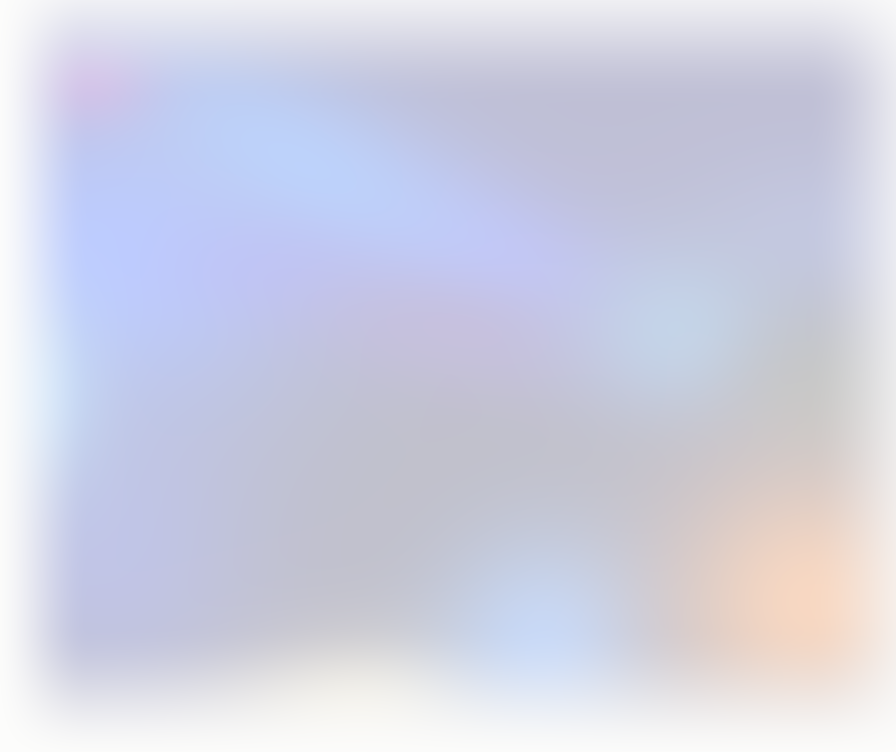
Reproduce this background procedurally as a WebGL 2 fragment shader.

```glsl
#version 300 es
precision highp float;
// Soft pastel mesh gradient: blurred colour glows on grey, fading to white at the borders.
uniform vec2 u_resolution;
out vec4 outColor;

// Gaussian falloff from an ellipse tilted by an angle in radians
float glow(vec2 p, vec2 center, vec2 radius, float tilt) {
  float c = cos(tilt), s = sin(tilt);
  vec2 d = p - center;
  d = vec2(c * d.x + s * d.y, c * d.y - s * d.x) / radius;
  return exp(-dot(d, d));
}

// Lays one glow over the colour below it
void blend(inout vec3 color, vec3 tint, float amount) {
  color = mix(color, tint, amount);
}

void main() {
  vec2 p = gl_FragCoord.xy / u_resolution;

  // Grey ground, cooler toward the top
  vec3 color = mix(vec3(0.755, 0.752, 0.79), vec3(0.75, 0.75, 0.835), smoothstep(0.4, 0.8, p.y));

  // Blue and lavender on the left, with a diagonal band
  blend(color, vec3(0.755, 0.77, 0.90), glow(p, vec2(0.12, 0.27), vec2(0.17, 0.22), 0.0));
  blend(color, vec3(0.74, 0.80, 1.0), glow(p, vec2(0.13, 0.66), vec2(0.24, 0.22), 0.0));
  blend(color, vec3(0.765, 0.77, 0.97), glow(p, vec2(0.53, 0.66), vec2(0.22, 0.10), -0.4));
  blend(color, vec3(0.74, 0.83, 0.99), 0.9 * glow(p, vec2(0.34, 0.78), vec2(0.23, 0.10), -0.6));
  blend(color, vec3(0.75, 0.765, 0.98), 0.6 * glow(p, vec2(0.30, 0.64), vec2(0.13, 0.07), -0.1));

  // Rose veil under the band, and a violet corner
  blend(color, vec3(0.785, 0.75, 0.86), 0.7 * glow(p, vec2(0.51, 0.56), vec2(0.17, 0.08), -0.2));
  blend(color, vec3(0.84, 0.76, 0.91), 0.8 * glow(p, vec2(0.10, 0.89), vec2(0.07, 0.06), 0.0));
  blend(color, vec3(0.80, 0.90, 0.99), 0.8 * glow(p, vec2(0.04, 0.48), vec2(0.07, 0.13), 0.0));

  // Pale cyan, lavender and neutral grey on the right
  blend(color, vec3(0.77, 0.79, 0.89), 0.8 * glow(p, vec2(0.92, 0.69), vec2(0.15, 0.11), 0.0));
  blend(color, vec3(0.77, 0.84, 0.92), 0.9 * glow(p, vec2(0.76, 0.56), vec2(0.11, 0.11), 0.3));
  blend(color, vec3(0.77, 0.78, 0.78), 0.9 * glow(p, vec2(0.92, 0.48), vec2(0.10, 0.11), 0.0));

  // Cream, sky blue and peach along the bottom
  blend(color, vec3(0.96, 0.94, 0.88), 0.85 * glow(p, vec2(0.41, 0.05), vec2(0.16, 0.10), 0.1));
  blend(color, vec3(0.78, 0.85, 0.97), glow(p, vec2(0.61, 0.14), vec2(0.12, 0.15), 0.0));
  blend(color, vec3(0.97, 0.845, 0.76), glow(p, vec2(0.91, 0.20), vec2(0.16, 0.18), 0.0));

  // White border haze, with its own depth on each side
  float inside = smoothstep(-0.01, 0.10, p.x) * smoothstep(-0.06, 0.10, 1.0 - p.x)
               * smoothstep(-0.02, 0.17, p.y) * smoothstep(-0.06, 0.14, 1.0 - p.y);
  outColor = vec4(mix(vec3(0.99, 0.99, 0.985), color, inside), 1.0);
}
```
